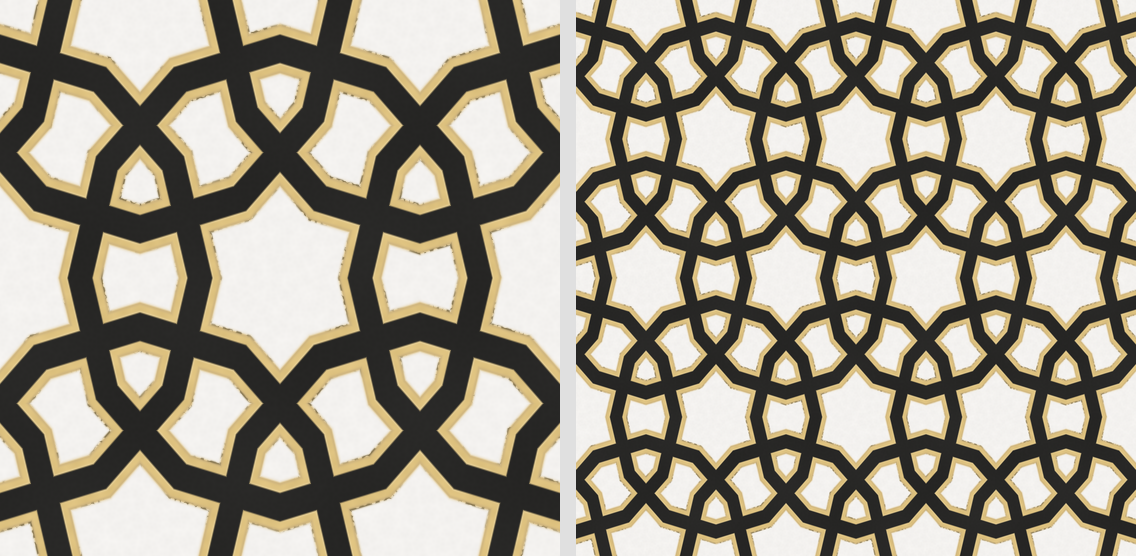
Left: one tile. Right: repeated 2 by 2.
Write a Shadertoy shader that draws this pattern.

```glsl
// Interlaced black twelve-sided rings with gilt edging around white marble stars

vec2 hash2(vec2 c) {
    return fract(sin(vec2(dot(c, vec2(127.1, 311.7)), dot(c, vec2(269.5, 183.3)))) * 4375.85);
}

// Distance to the nearest scattered point; wraps over the unit square
float cellNoise(vec2 uv, float count) {
    vec2 p = uv * count, cell = floor(p);
    float nearest = 2.0;
    for (int j = -1; j <= 1; j++)
        for (int i = -1; i <= 1; i++) {
            vec2 c = cell + vec2(i, j);
            nearest = min(nearest, length(c + hash2(mod(c, count)) - p));
        }
    return nearest;
}

// Mitred distance from the outline of a regular dodecagon
float ringDistance(vec2 p, float radius) {
    p = abs(p);
    float reach = 0.0;
    for (int k = 0; k < 3; k++) {
        float angle = radians(15.0 + 30.0 * float(k));
        reach = max(reach, dot(p, vec2(cos(angle), sin(angle))));
    }
    return abs(reach - radius * cos(radians(15.0)));
}

// Nearest ring on a triangular lattice of unit spacing
float latticeDistance(vec2 p) {
    vec2 period = vec2(1.0, sqrt(3.0));
    float d = 1.0;
    for (int s = 0; s < 2; s++) {
        vec2 q = p - 0.5 * float(s) * period;
        q -= period * round(q / period);
        for (int i = -1; i <= 1; i++)
            d = min(d, ringDistance(q - vec2(i, 0), 0.714));
    }
    return d;
}

float lineMask(float d, float width) {
    return exp(-d * d / (width * width));
}

void mainImage(out vec4 fragColor, in vec2 fragCoord) {
    vec2 uv = fragCoord / iResolution.xy;
    vec2 p = (uv - 0.5) * vec2(2.0, sqrt(3.0));
    float d = latticeDistance(p);
    float aa = 1.1 * max(2.0 / iResolution.x, sqrt(3.0) / iResolution.y);
    float bandEdge = 0.043, giltEdge = 0.074;

    // Wrapping grain and patches of wear
    float grain = cellNoise(uv, 110.0);
    float mottle = cellNoise(uv, 38.0);
    float patches = smoothstep(0.3, 0.7, cellNoise(uv + 0.01 * sin(6.28318 * uv.yx * 3.0), 11.0));
    float wear = patches * smoothstep(0.25, 0.6, grain);

    // Marble with a faint warm glow beside the gilt
    vec3 marble = vec3(0.955, 0.948, 0.938) + 0.016 * (mottle - 0.45) + 0.012 * (grain - 0.45);
    marble = mix(marble, vec3(0.91, 0.85, 0.72), 0.6 * lineMask(d - giltEdge, 0.006));

    // Gilt with a pale outer rim and a worn, shaded inner rim
    vec3 gilt = vec3(0.87, 0.76, 0.50) + 0.04 * (mottle - 0.45);
    gilt = mix(gilt, vec3(0.80, 0.70, 0.50), 0.7 * lineMask(d - giltEdge + 0.004, 0.005));
    gilt = mix(gilt, vec3(0.95, 0.87, 0.66), 0.5 * (1.0 - patches) * lineMask(d - bandEdge - 0.003, 0.003));

    // Glossy black bands with soft broad reflections
    float sheen = sin(6.28318 * (uv.x + 2.0 * uv.y)) * sin(6.28318 * (2.0 * uv.x - uv.y));
    vec3 band = vec3(0.155, 0.153, 0.147) + 0.008 * sheen + 0.008 * (grain - 0.45);

    vec3 color = mix(gilt, marble, smoothstep(-aa, aa, d - giltEdge));
    color = mix(color, vec3(0.42, 0.36, 0.22), 0.75 * wear * lineMask(d - giltEdge, 0.0035));
    color = mix(band, color, smoothstep(-aa, aa, d - bandEdge));
    fragColor = vec4(color, 1.0);
}
```
